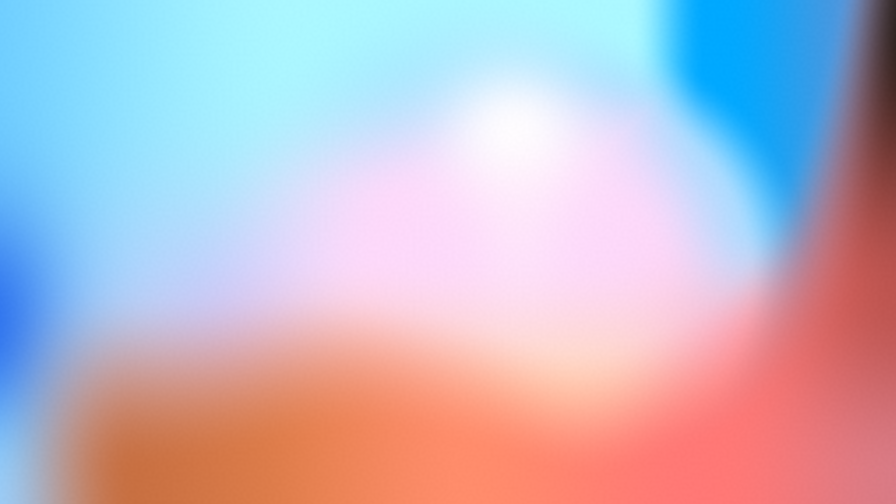
Give the GLSL for this background, as a Shadertoy shader.

```glsl
// Soft out-of-focus backdrop: a cyan sky, a pale pink disc and a warm coral
// ground that curls up the right side. Each layer is a smooth mask built from
// a gaussian glow, a soft disc or a height curve; faint noise adds grain.

const vec2 DISC_CENTRE = vec2(1.134, 0.444);
const float DISC_RADIUS = 0.43;

// Gaussian falloff around a centre, with a separate spread per axis.
float glow(vec2 p, vec2 centre, vec2 spread) {
    vec2 d = (p - centre) / spread;
    return exp(-dot(d, d));
}

// One-dimensional gaussian bump.
float bump(float x, float centre, float width) {
    float d = (x - centre) / width;
    return exp(-d * d);
}

// Pseudo-random gradient direction for a lattice cell.
vec2 gradient(vec2 cell) {
    float angle = 6.2832 * fract(sin(dot(cell, vec2(127.1, 311.7))) * 43758.5);
    return vec2(cos(angle), sin(angle));
}

// Gradient noise, roughly -0.7 to 0.7.
float gradientNoise(vec2 p) {
    vec2 i = floor(p), f = fract(p);
    vec2 u = f * f * f * (f * (f * 6.0 - 15.0) + 10.0);
    vec2 e = vec2(1.0, 0.0);
    float low = mix(dot(gradient(i), f), dot(gradient(i + e), f - e), u.x);
    float high = mix(dot(gradient(i + e.yx), f - e.yx),
                     dot(gradient(i + 1.0), f - 1.0), u.x);
    return mix(low, high, u.y);
}

// Cyan sky with a deep blue band on the right and blue along the left edge.
vec3 skyColour(vec2 p) {
    vec3 sky = mix(vec3(0.38, 0.77, 1.0), vec3(0.67, 0.97, 1.0),
                   smoothstep(-0.25, 0.62, p.x));
    vec3 band = mix(vec3(0.0, 0.66, 1.0), vec3(0.34, 0.58, 0.85),
                    smoothstep(1.43, 1.74, p.x));
    sky = mix(sky, band, smoothstep(1.25, 1.40, p.x));
    sky = mix(sky, vec3(0.79, 0.78, 0.98),
              0.95 * glow(p, vec2(0.52, 0.36), vec2(0.38, 0.26)));
    sky = mix(sky, vec3(0.12, 0.38, 0.92),
              0.85 * glow(p, vec2(-0.04, 0.36), vec2(0.16, 0.23)));
    return mix(sky, vec3(0.60, 0.80, 0.97),
               glow(p, vec2(0.0), vec2(0.14, 0.16)));
}

// Distance to the disc centre, stretched towards the left.
float discDistance(vec2 p) {
    vec2 d = p - DISC_CENTRE;
    d.x *= mix(0.85, 1.0, smoothstep(-0.2, 0.2, d.x));
    return length(d);
}

// Disc opacity: crisp on the right, diffuse on the left.
float discMask(vec2 p, float dist) {
    float rightness = smoothstep(0.75, 1.4, p.x);
    float inner = mix(0.10, 0.08, rightness);
    float outer = mix(0.23, 0.055, rightness);
    return 1.0 - smoothstep(DISC_RADIUS - inner, DISC_RADIUS + outer, dist);
}

// Pink body, peach base and a pale blue rim on the upper right.
vec3 discColour(vec2 p, float dist) {
    vec3 colour = mix(vec3(1.0, 0.85, 0.73), vec3(0.99, 0.85, 0.98),
                      smoothstep(0.18, 0.50, p.y));
    colour = mix(colour, vec3(0.98, 0.74, 0.84),
                 0.8 * glow(p, vec2(1.46, 0.34), vec2(0.16, 0.14)));
    float side = max(smoothstep(0.6, 0.9, p.y), smoothstep(1.1, 1.4, p.x));
    float rim = smoothstep(0.16, 0.41, dist) * smoothstep(0.32, 0.56, p.y);
    return mix(colour, vec3(0.64, 0.86, 1.0), rim * side);
}

// Ground opacity below a curve that dips under the disc and climbs at right.
float groundMask(vec2 p) {
    float rise = 0.03 * exp(9.5 * (p.x - 1.39));
    float top = 0.24 + rise + 0.04 * bump(p.x, 0.68, 0.22)
              - 0.06 * bump(p.x, 1.17, 0.18) + 0.04 * bump(p.x, 1.57, 0.1);
    float softness = mix(0.18, 0.13, smoothstep(0.2, 0.9, p.x)) + 0.5 * rise;
    float cover = 1.0 - smoothstep(top - softness, top + softness, p.y);
    return cover * smoothstep(-0.02, 0.27, p.x);
}

// Ochre to orange to coral, darkening towards the upper right corner.
vec3 groundColour(vec2 p) {
    vec3 colour = mix(vec3(0.77, 0.43, 0.25), vec3(0.89, 0.50, 0.30),
                      smoothstep(0.15, 0.70, p.x));
    colour = mix(colour, vec3(1.0, 0.55, 0.42), smoothstep(0.5, 0.95, p.x));
    colour = mix(colour, vec3(1.0, 0.47, 0.46), smoothstep(0.9, 1.4, p.x));
    vec3 edge = mix(vec3(0.85, 0.48, 0.52), vec3(0.74, 0.33, 0.31),
                    smoothstep(0.05, 0.42, p.y));
    edge = mix(edge, vec3(0.13, 0.10, 0.08), smoothstep(0.4, 1.0, p.y));
    return mix(colour, edge, smoothstep(1.42, 1.8, p.x));
}

void mainImage(out vec4 fragColor, in vec2 fragCoord) {
    // Canvas space: one unit high, 16:9 wide.
    vec2 p = fragCoord / iResolution.xy * vec2(16.0 / 9.0, 1.0);
    vec3 colour = skyColour(p);

    // Disc and its white highlight
    float dist = discDistance(p);
    colour = mix(colour, discColour(p, dist), discMask(p, dist));
    colour = mix(colour, vec3(1.0), 0.95 * glow(p, vec2(1.02, 0.74), vec2(0.14, 0.13)));
    colour = mix(colour, vec3(1.0, 0.95, 0.98),
                 0.4 * glow(p, vec2(1.03, 0.57), vec2(0.09, 0.18)));

    // Rose fringe, then the warm ground
    float fringe = groundMask(p - vec2(0.0, 0.07)) * (1.0 - bump(p.x, 1.13, 0.28));
    colour = mix(colour, vec3(0.95, 0.64, 0.69), 0.6 * fringe);
    colour = mix(colour, groundColour(p), groundMask(p));

    // Faint grain
    colour += 0.010 * gradientNoise(p * 143.0);
    fragColor = vec4(colour, 1.0);
}
```
